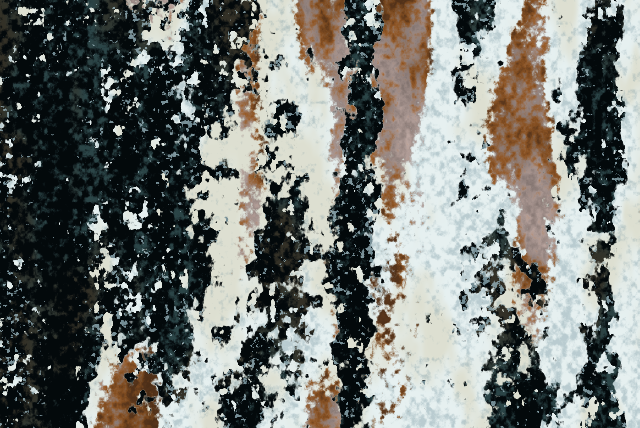
Give the GLSL for this texture, as a WebGL 1 fragment shader.

```glsl
precision highp float;
uniform vec2 u_resolution;

const vec3 BLACK = vec3(0.012, 0.035, 0.045);
const vec3 TEAL = vec3(0.17, 0.27, 0.28);
const vec3 SOIL = vec3(0.20, 0.19, 0.15);
const vec3 SLATE = vec3(0.48, 0.60, 0.64);
const vec3 CHALK = vec3(0.90, 0.94, 0.94);
const vec3 CREAM = vec3(0.86, 0.86, 0.79);
const vec3 MAUVE = vec3(0.63, 0.56, 0.54);
const vec3 RUST = vec3(0.52, 0.31, 0.13);
const vec3 UMBER = vec3(0.23, 0.14, 0.08);

float hash(vec2 p) {
  vec3 q = fract(vec3(p.xyx) * 0.1031);
  q += dot(q, q.yzx + 33.33);
  return fract((q.x + q.y) * q.z);
}

float noise(vec2 p) {
  vec2 i = floor(p);
  vec2 f = fract(p);
  f = f * f * (3.0 - 2.0 * f);
  float low = mix(hash(i), hash(i + vec2(1.0, 0.0)), f.x);
  float high = mix(hash(i + vec2(0.0, 1.0)), hash(i + vec2(1.0)), f.x);
  return mix(low, high, f.y);
}

float fbm(vec2 p) {
  float sum = 0.0;
  float weight = 0.533;
  for (int i = 0; i < 4; i++) {
    sum += weight * noise(p);
    p = p * 2.03 + vec2(17.3, 9.1);
    weight *= 0.5;
  }
  return sum;
}

// Threshold with a soft edge of the given half width
float cut(float level, float softness, float value) {
  return smoothstep(level - softness, level + softness, value);
}

// Long vertical bands of paint, denser towards the right
float paintBands(vec2 p, float across) {
  float bands = 0.55 * noise(p * vec2(12.0, 0.8) + vec2(31.0, 4.0));
  bands += 0.45 * noise(p * vec2(9.0, 2.9) + vec2(7.0, 52.0));
  return bands + mix(-0.20, 0.12, smoothstep(0.05, 0.9, across));
}

// Bare wood: black grooves, teal grain and brownish dirt
vec3 woodColor(vec2 p, float grain) {
  float ridge = noise(p * vec2(27.0, 0.9) + 13.0);
  float dirt = fbm(p * vec2(7.0, 3.0) + 71.0);
  float light = cut(0.60, 0.17, grain + 0.34 * (ridge - 0.5) + 0.3 * (dirt - 0.5));
  vec3 tint = mix(TEAL, SOIL, cut(0.54, 0.12, dirt));
  return mix(BLACK, tint, light);
}

// Chalky paint with cool shading and cream stains
vec3 paintColor(vec2 p, float grain) {
  float stain = fbm(p * vec2(10.0, 5.0) + 93.0);
  vec3 color = mix(CHALK, CREAM, 0.8 * cut(0.56, 0.12, stain));
  float shade = cut(0.66, 0.20, grain + 0.5 * (0.5 - stain));
  return mix(color, SLATE, 0.42 * shade);
}

// Rust shifting between mauve bloom, orange brown and dark pits
vec3 rustColor(vec2 p, float grain) {
  float bloom = fbm(p * vec2(11.0, 6.0) + 23.0) + 0.5 * (grain - 0.5);
  vec3 color = mix(MAUVE, RUST, cut(0.50, 0.13, bloom));
  color = mix(color, UMBER, 0.75 * cut(0.67, 0.10, bloom));
  return color * (0.75 + 0.5 * grain);
}

void main() {
  vec2 p = gl_FragCoord.xy / u_resolution.y;
  float across = gl_FragCoord.x / u_resolution.x;
  float grain = fbm(p * vec2(85.0, 75.0) + 5.0);
  float chips = fbm(p * vec2(36.0, 27.0) + 41.0);

  // Bands wander a little and have ragged borders
  vec2 bent = p + vec2(0.03 * (fbm(p * vec2(5.0, 4.0)) - 0.5), 0.0);
  float bands = paintBands(bent, across);
  float cover = bands + 0.42 * (chips - 0.5) + 0.12 * (grain - 0.5);
  float paint = cut(0.505, 0.022, cover);

  // Flakes and fine specks left on the wood
  float cluster = 0.3 * (bands - 0.5) + 0.25 * (fbm(p * vec2(8.0, 4.0) + 67.0) - 0.5);
  float flakes = cut(0.635, 0.025, fbm(p * vec2(44.0, 36.0) + 19.0) + cluster);
  float specks = cut(0.665, 0.045, fbm(p * 105.0 + 59.0) + cluster);

  // Rust grows in the middle of the bands
  float spread = fbm(bent * vec2(6.5, 1.9) + 37.0) + 0.35 * (bands - 0.55);
  float rust = paint * cut(0.625, 0.035, spread + 0.22 * (grain - 0.5));

  vec3 white = paintColor(p, grain);
  vec3 color = woodColor(p, grain);
  color = mix(color, mix(SLATE, CHALK, 0.35 * grain), 0.85 * specks);
  color = mix(color, white, flakes);
  color = mix(color, white, paint);
  color = mix(color, rustColor(p, grain), rust);
  gl_FragColor = vec4(color, 1.0);
}
```
